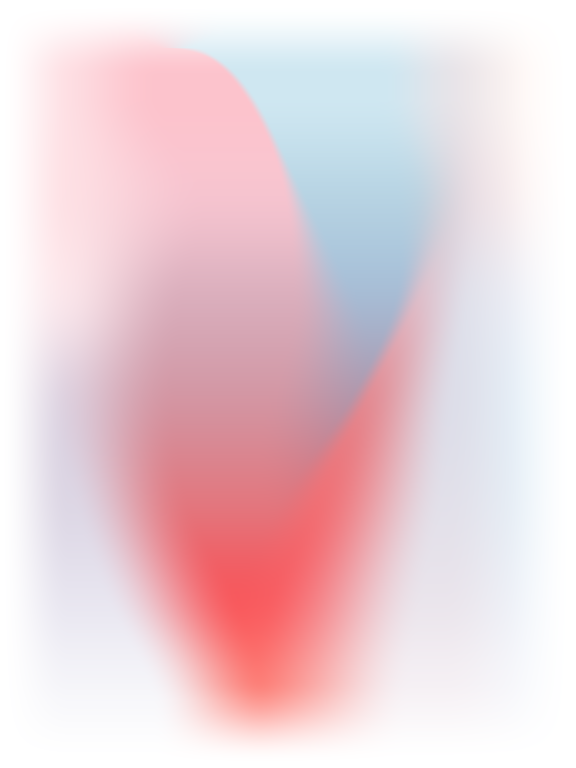
Reproduce this background procedurally as a WebGL 2 fragment shader.

```glsl
#version 300 es
precision highp float;

uniform vec2 u_resolution;
out vec4 outColor;

// Colour stops, evenly spaced from the top of the canvas downwards
const vec3 OUTER_LEFT[7] = vec3[7](
  vec3(.995, .89, .905), vec3(.995, .885, .90), vec3(.98, .90, .92), vec3(.87, .83, .885),
  vec3(.865, .84, .895), vec3(.91, .90, .94), vec3(.965, .965, .98));
const vec3 BODY[7] = vec3[7](
  vec3(.99, .765, .80), vec3(.96, .765, .81), vec3(.855, .68, .735), vec3(.83, .585, .635),
  vec3(.885, .47, .50), vec3(.97, .35, .365), vec3(.99, .50, .465));
const vec3 SKY[7] = vec3[7](
  vec3(.81, .905, .945), vec3(.715, .825, .888), vec3(.655, .73, .825), vec3(.695, .585, .665),
  vec3(.84, .44, .48), vec3(.97, .35, .365), vec3(.99, .50, .465));
const vec3 FLAME[7] = vec3[7](
  vec3(.89, .895, .92), vec3(.81, .815, .85), vec3(.87, .72, .765), vec3(.89, .54, .57),
  vec3(.94, .44, .46), vec3(.975, .385, .40), vec3(.99, .54, .51));
const vec3 HAZE[7] = vec3[7](
  vec3(.915, .89, .905), vec3(.895, .85, .88), vec3(.87, .87, .91), vec3(.865, .867, .91),
  vec3(.885, .878, .915), vec3(.918, .897, .925), vec3(.965, .945, .96));
const vec3 OUTER_RIGHT[7] = vec3[7](
  vec3(1., .97, .96), vec3(.985, .95, .95), vec3(.935, .945, .97), vec3(.905, .945, .975),
  vec3(.905, .943, .972), vec3(.935, .955, .98), vec3(.97, .975, .99));

// Boundary positions and half widths: body, flame, haze
const vec3 EDGE[7] = vec3[7](
  vec3(.174, .738, .764), vec3(.217, .747, .781), vec3(.208, .707, .759), vec3(.194, .622, .708),
  vec3(.226, .521, .660), vec3(.299, .469, .599), vec3(.368, .477, .573));
const vec3 SOFT[7] = vec3[7](
  vec3(.104, .087, .087), vec3(.139, .061, .061), vec3(.113, .024, .061), vec3(.113, .019, .083),
  vec3(.104, .038, .113), vec3(.118, .069, .139), vec3(.104, .069, .139));

// Catmull-Rom curve through seven stops
vec3 ramp(vec3 stops[7], float t) {
  int i = int(min(floor(t), 5.0));
  float f = t - float(i);
  vec3 a = stops[max(i - 1, 0)];
  vec3 b = stops[i];
  vec3 c = stops[i + 1];
  vec3 d = stops[min(i + 2, 6)];
  return b + 0.5 * f * (c - a + f * (2.0 * a - 5.0 * b + 4.0 * c - d
    + f * (3.0 * (b - c) + d - a)));
}

float softEdge(float x, float centre, float halfWidth) {
  return smoothstep(centre - halfWidth, centre + halfWidth, x);
}

// Shoulder of the pink body: flat at the top, then falling steeply
float shoulderX(float depth) {
  float fall = max(depth - 0.0625, 0.0);
  return 0.304 + 0.423 * pow(fall, 0.43) - 0.10 * smoothstep(0.39, 0.64, depth);
}

float shoulderSoftness(float depth) {
  return 0.009 + 0.085 * smoothstep(0.17, 0.56, depth)
    + 0.09 * (1.0 - smoothstep(0.035, 0.075, depth));
}

// Fade towards the white border
float frame(float x, float depth) {
  float sides = smoothstep(0.0, 0.12, x) * (1.0 - smoothstep(0.87, 0.995, x));
  float ends = smoothstep(0.005, 0.10, depth) * (1.0 - smoothstep(0.885, 0.995, depth));
  return sides * ends;
}

vec3 background(vec2 uv) {
  float depth = 1.0 - uv.y;
  float t = clamp(7.68 * depth - 1.0, 0.0, 6.0);
  vec3 edge = ramp(EDGE, t);
  vec3 soft = ramp(SOFT, t);

  // Bands laid from left to right
  vec3 color = mix(ramp(OUTER_LEFT, t), ramp(BODY, t), softEdge(uv.x, edge.x, soft.x));
  float shoulder = softEdge(uv.x, shoulderX(depth), shoulderSoftness(depth));
  color = mix(color, ramp(SKY, t), shoulder);
  color = mix(color, ramp(FLAME, t), softEdge(uv.x, edge.y, soft.y));
  color = mix(color, ramp(HAZE, t), softEdge(uv.x, edge.z, soft.z));
  color = mix(color, ramp(OUTER_RIGHT, t), softEdge(uv.x, 0.855, 0.085));
  return mix(vec3(1.0), color, frame(uv.x, depth));
}

void main() {
  vec2 uv = gl_FragCoord.xy / u_resolution;
  outColor = vec4(background(uv), 1.0);
}
```
